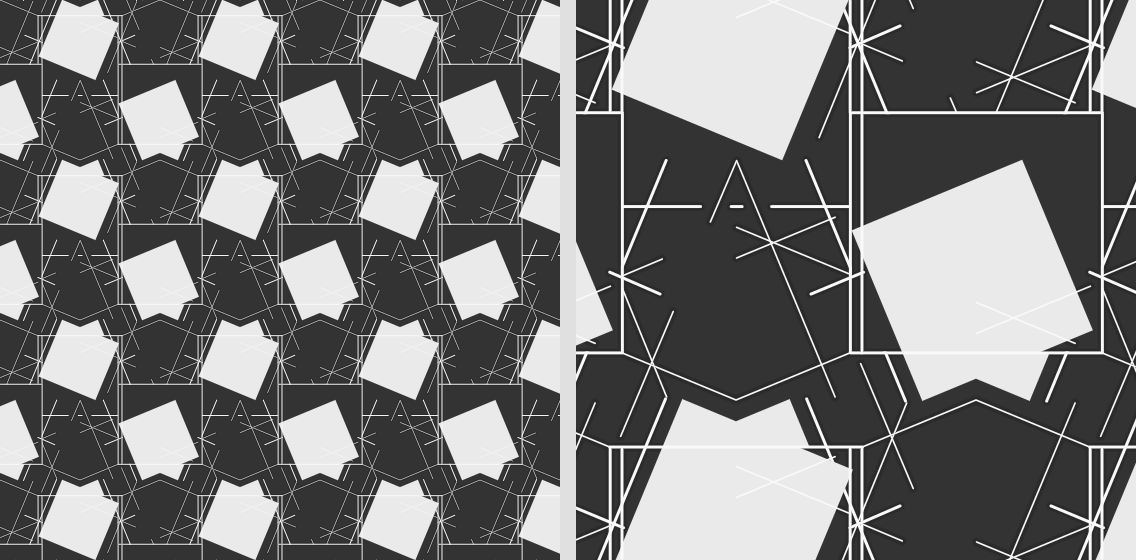
Left, the full canvas; right, a detail of the centre.
Write a three.js fragment shader that draws this pattern.

```glsl
// Pale tilted squares over a charcoal ground, with thin-line boxes and starbursts.
// One motif of squares and strokes is laid twice per tile by a glide reflection;
// all distances wrap around the tile, so every shape repeats without seams.

varying vec2 vUv;

const float REPEATS = 3.5;
const float CANVAS = 768.0;             // design units across the canvas
const float TILE = CANVAS / REPEATS;
const float TILT = 0.3927;              // 22.5 degrees
const float SQUARE_HALF = 42.2;
const vec2 SQUARE_CENTRE = vec2(108.0, 54.7);
const float BOX_TOP = 21.5;
const float THIN_HALF = 0.38;           // stroke half widths
const float THICK_HALF = 0.68;
const float HALO_REACH = 2.6;
const vec3 GROUND = vec3(0.20);
const vec3 HALO = vec3(0.165);
const vec3 PAPER = vec3(0.918);
const vec3 INK = vec3(0.975);

// Shortest offset on the repeating tile.
vec2 wrap(vec2 v) {
  return mod(v + 0.5 * TILE, TILE) - 0.5 * TILE;
}

float segment(vec2 p, vec2 a, vec2 b) {
  vec2 h = 0.5 * (b - a);
  vec2 q = wrap(p - 0.5 * (a + b));
  return length(q - h * clamp(dot(q, h) / dot(h, h), -1.0, 1.0));
}

float box(vec2 q, vec2 halfSize) {
  vec2 d = abs(q) - halfSize;
  return length(max(d, 0.0)) + min(max(d.x, d.y), 0.0);
}

float tiltedSquare(vec2 q) {
  float c = cos(TILT), s = sin(TILT);
  return box(vec2(c * q.x + s * q.y, c * q.y - s * q.x), vec2(SQUARE_HALF));
}

// Tilted square plus the two points of its mirror twin above the box.
float crownedSquare(vec2 p) {
  vec2 q = wrap(p - SQUARE_CENTRE);
  vec2 twin = vec2(3.4 - q.x, q.y);
  float crown = max(tiltedSquare(twin), q.y - BOX_TOP + SQUARE_CENTRE.y);
  return min(tiltedSquare(q), crown);
}

// Strokes behind the squares: x is thin distance, y is thick distance.
vec2 backStrokes(vec2 p) {
  float thin = segment(p, vec2(0.0), vec2(52.0, BOX_TOP));
  thin = min(thin, segment(p, vec2(0.0), vec2(-52.0, BOX_TOP)));
  thin = min(thin, segment(p, vec2(110.0, 110.0), vec2(155.0, 218.0)));
  thin = min(thin, segment(p, vec2(110.0, 110.0), vec2(98.0, 138.0)));
  thin = min(thin, segment(p, vec2(81.0, 179.0), vec2(57.0, 236.0)));
  thin = min(thin, segment(p, vec2(38.0, 120.0), vec2(78.0, 218.0)));
  float thick = segment(p, vec2(187.5, 109.5), vec2(142.0, -0.5));
  thick = min(thick, segment(p, vec2(32.0, 109.5), vec2(77.5, -0.5)));
  return vec2(thin, thick);
}

// Crosses and star rays in front of the squares.
vec2 frontStrokes(vec2 p) {
  float thin = segment(p, vec2(57.0, 163.0), vec2(76.0, 155.0));
  for (int i = 0; i < 2; i++) {
    vec2 c = vec2(127.0, 37.5 + 110.0 * float(i));
    thin = min(thin, segment(p, c + vec2(-17.0, 7.0), c + vec2(28.0, -11.6)));
    thin = min(thin, segment(p, c + vec2(-17.0, -7.0), c + vec2(35.0, 14.5)));
  }
  float thick = segment(p, vec2(144.0, 171.0), vec2(168.0, 161.0));
  thick = min(thick, segment(p, vec2(52.0, 161.0), vec2(75.0, 171.0)));
  return vec2(thin, thick);
}

// Open upper box with doubled sides and a broken base.
float openBox(vec2 p) {
  float d = segment(p, vec2(52.0, BOX_TOP), vec2(167.5, BOX_TOP));
  for (int i = 0; i < 2; i++) {
    float x = 52.2 + 5.4 * float(i);
    d = min(d, segment(p, vec2(x, BOX_TOP), vec2(x, 88.0)));
    d = min(d, segment(p, vec2(x + 109.7, BOX_TOP), vec2(x + 109.7, 88.0)));
    float start = 58.0 + 68.0 * float(i);
    d = min(d, segment(p, vec2(start, 131.0), vec2(start + 35.5, 131.0)));
  }
  return min(d, segment(p, vec2(107.5, 131.0), vec2(112.5, 131.0)));
}

// Exact one-dimensional coverage of a stroke.
float stroke(float d, float halfWidth, float px) {
  return max(0.0, min(d + 0.5 * px, halfWidth) - max(d - 0.5 * px, -halfWidth)) / px;
}

float strokes(vec2 d, float px) {
  return max(stroke(d.x, THIN_HALF, px), stroke(d.y, THICK_HALF, px));
}

void main() {
  float px = max(fwidth(vUv.y) * CANVAS, 0.0001);
  vec2 p = vec2(vUv.x, 1.0 - vUv.y) * CANVAS;
  vec2 glide = vec2(p.x - 0.5 * TILE, TILE - p.y);

  vec2 back = min(backStrokes(p), backStrokes(glide));
  vec2 front = min(frontStrokes(p), frontStrokes(glide));
  float squares = min(crownedSquare(p), crownedSquare(glide));

  // The closed lower box hides the strokes behind it.
  float closedBox = box(wrap(p - vec2(219.6, 143.0)), vec2(57.6, 54.9));
  back = max(back, vec2(-closedBox));
  front.y = min(front.y, min(abs(closedBox), openBox(p)));
  front.y = min(front.y, segment(p, vec2(167.3, 88.0), vec2(167.3, 198.0)));

  // Ground, halo, back strokes, squares, front strokes.
  float nearest = min(min(back.x, back.y), min(front.x, front.y));
  vec3 color = mix(HALO, GROUND, smoothstep(0.5 * HALO_REACH, HALO_REACH, nearest));
  color = mix(color, INK, strokes(back, px));
  color = mix(color, PAPER, clamp(0.5 - squares / px, 0.0, 1.0));
  color = mix(color, INK, strokes(front, px));
  gl_FragColor = vec4(color, 1.0);
}
```
